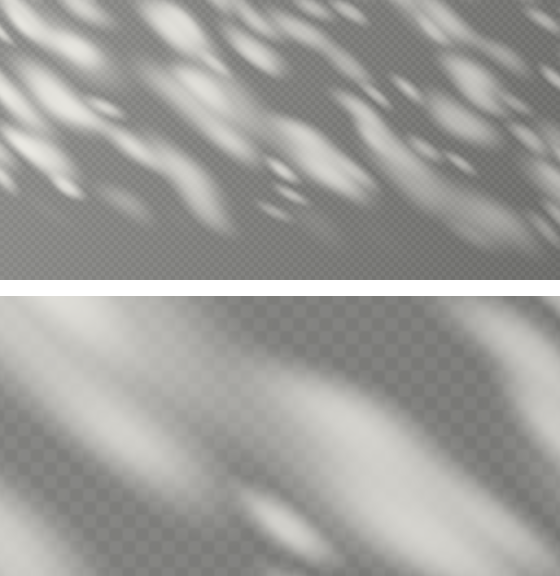
Top, the full canvas; bottom, a detail of the centre.
This background is drawn by a Shadertoy shader. Its source:

```glsl
// Soft slanted patches of daylight over a grey wall with a faint checker.
// Two layers of cellular noise, stretched along the light direction, scatter
// blurred ellipses; layered sines bend them and a grey gradient lies beneath.

vec4 hash4(vec2 cell) {
    vec4 n = vec4(dot(cell, vec2(127.1, 311.7)), dot(cell, vec2(269.5, 183.3)),
                  dot(cell, vec2(419.2, 371.9)), dot(cell, vec2(83.7, 229.1)));
    return fract(sin(n) * 43758.54);
}

// Columns: along the light streaks (down to the right) and across them.
const mat2 streakAxes = mat2(0.79, -0.613, 0.613, 0.79);

// Where patches may lie: clear of the floor, thinner at the very top.
float patchArea(vec2 center) {
    float floorLine = 0.25 - 0.08 * center.x;
    return smoothstep(floorLine, floorLine + 0.12, center.y)
         * mix(0.6, 1.0, smoothstep(1.15, 0.9, center.y));
}

// Share of the wall left unlit by one layer of scattered ellipses.
float shadeLayer(vec2 q, vec2 cellSize, float density, float seed) {
    vec2 home = floor(q / cellSize);
    float shade = 1.0;
    for (int j = -1; j <= 1; j++) {
        for (int i = -1; i <= 1; i++) {
            vec2 cell = home + vec2(i, j);
            vec4 place = hash4(cell + seed);
            vec4 look = hash4(cell + seed + 57.0);
            vec2 center = (cell + place.xy) * cellSize;
            vec2 canvasCenter = streakAxes * center;

            // Radii never exceed one cell, so the neighbours suffice.
            float size = mix(0.5, 1.0, look.x * look.x);
            vec2 radii = cellSize * size * vec2(1.0, mix(0.65, 1.0, look.y));
            float glow = smoothstep(1.0, mix(0.0, 0.2, look.z), length((q - center) / radii));

            float strength = mix(1.0, 0.62, clamp(canvasCenter.x * 0.5, 0.0, 1.0))
                           * mix(0.65, 1.0, look.w);
            shade *= 1.0 - glow * strength * step(place.z, density) * patchArea(canvasCenter);
        }
    }
    return shade;
}

void mainImage(out vec4 fragColor, in vec2 fragCoord) {
    vec2 p = fragCoord / iResolution.y;

    // Wall: lighter at the left, darker towards the lower right.
    float fall = clamp(0.42 * p.x + 0.16 * (1.0 - p.y), 0.0, 1.0);
    vec3 wall = mix(vec3(0.565, 0.565, 0.555), vec3(0.435, 0.435, 0.425), fall);

    // Faint checker with softened cell edges.
    vec2 wave = sin(p * 64.0 * 3.14159);
    wall += 0.03 * (smoothstep(-0.35, 0.35, wave.x * wave.y) - 0.5);

    // Streak space, gently bent.
    vec2 q = p * streakAxes;
    q.y += 0.012 * sin(q.x * 8.0 + q.y * 5.0) + 0.005 * sin(q.x * 19.0 - q.y * 11.0);

    float shade = shadeLayer(q, vec2(0.34, 0.135), 0.7, 3.0)
                * shadeLayer(q + 0.37, vec2(0.2, 0.075), 0.0, 19.0);

    // Smaller patches share the space of the large ones, without shift.
    shade *= shadeLayer(q, vec2(0.2, 0.075), 0.42, 31.0);

    vec3 light = mix(vec3(0.92, 0.915, 0.89), vec3(0.86, 0.855, 0.835), p.x * 0.5);
    fragColor = vec4(mix(light, wall, shade), 1.0);
}
```
